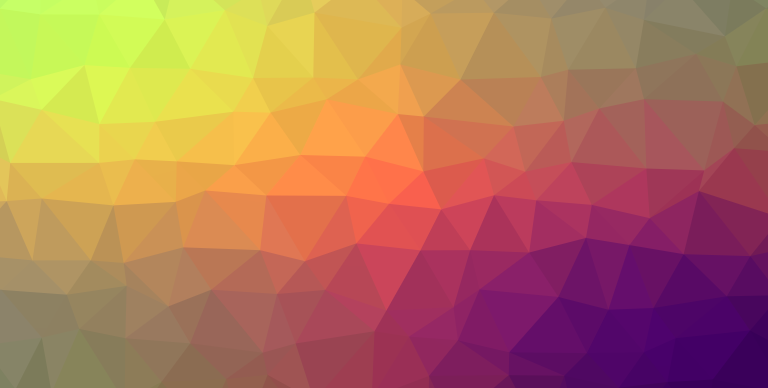
Write a Shadertoy shader that draws this background.

```glsl
// Low-poly gradient: a jittered, staggered lattice is split into flat triangles.
// Each triangle takes the mean of one colour ramp read across and read downward
// at its centroid, plus a slight random change of brightness.

#define CELL vec2(0.142, 0.118)  // lattice spacing, in canvas heights
#define JITTER 0.64              // vertex displacement, in cells
#define SHADE 0.075              // brightness spread between facets
#define SEED vec2(37.0, 61.0)
#define LAST_STOP 8

const vec3 RAMP[9] = vec3[9](
    vec3(0.76, 1.00, 0.41), vec3(0.81, 1.00, 0.33), vec3(0.89, 0.87, 0.30),
    vec3(0.98, 0.65, 0.28), vec3(1.00, 0.40, 0.28), vec3(0.69, 0.20, 0.37),
    vec3(0.42, 0.07, 0.42), vec3(0.28, 0.00, 0.42), vec3(0.20, 0.00, 0.32));

vec2 hash2(vec2 p) {
    vec3 q = fract(p.xyx * vec3(0.1031, 0.1030, 0.0973));
    q += dot(q, q.yzx + 33.33);
    return fract((q.xx + q.yz) * q.zy);
}

// Piecewise linear colour ramp for t in 0..1
vec3 ramp(float t) {
    float s = clamp(t, 0.0, 1.0) * float(LAST_STOP);
    int i = min(int(s), LAST_STOP - 1);
    return mix(RAMP[i], RAMP[i + 1], s - float(i));
}

vec3 gradient(vec2 uv) {
    return 0.5 * (ramp(uv.x) + ramp(1.0 - uv.y));
}

// Displaced lattice point; every row is shifted by half a cell
vec2 vertex(vec2 id) {
    vec2 jitter = JITTER * (hash2(id + SEED) - 0.5);
    return CELL * (id + vec2(0.5 * id.y, 0.0) + jitter);
}

// Signed distance to the line a-b, positive on its left
float edgeDistance(vec2 p, vec2 a, vec2 b) {
    vec2 e = b - a, d = p - a;
    return (e.x * d.y - e.y * d.x) / max(length(e), 1e-5);
}

// Adds one counterclockwise triangle, weighted by its pixel coverage
void addFacet(inout vec4 sum, vec2 p, vec2 a, vec2 b, vec2 c,
              float aspect, float pixel) {
    float inside = min(edgeDistance(p, a, b),
                   min(edgeDistance(p, b, c), edgeDistance(p, c, a)));
    float coverage = clamp(inside / pixel + 0.5, 0.0, 1.0);
    vec2 centre = (a + b + c) / 3.0;
    float shade = 1.0 + SHADE * (hash2(centre * 91.0 + SEED).x - 0.5);
    vec3 colour = gradient(centre / vec2(aspect, 1.0)) * shade;
    sum += coverage * vec4(colour, 1.0);
}

void mainImage(out vec4 fragColor, in vec2 fragCoord) {
    float pixel = 1.0 / iResolution.y;
    float aspect = iResolution.x * pixel;
    vec2 p = fragCoord * pixel;

    // Home cell in the sheared lattice
    vec2 lattice = p / CELL;
    lattice.x -= 0.5 * lattice.y;
    vec2 home = floor(lattice);

    // A faint smooth base fills any sliver between facets
    vec4 sum = 0.001 * vec4(gradient(p / vec2(aspect, 1.0)), 1.0);

    for (int y = -1; y <= 1; y++)
    for (int x = -1; x <= 1; x++) {
        vec2 id = home + vec2(x, y);
        vec2 a = vertex(id);
        vec2 b = vertex(id + vec2(1.0, 0.0));
        vec2 c = vertex(id + vec2(1.0, 1.0));
        vec2 d = vertex(id + vec2(0.0, 1.0));

        // Split the cell along its shorter diagonal
        if (distance(b, d) < distance(a, c)) {
            addFacet(sum, p, a, b, d, aspect, pixel);
            addFacet(sum, p, b, c, d, aspect, pixel);
        } else {
            addFacet(sum, p, a, b, c, aspect, pixel);
            addFacet(sum, p, a, c, d, aspect, pixel);
        }
    }
    fragColor = vec4(sum.rgb / sum.a, 1.0);
}
```
